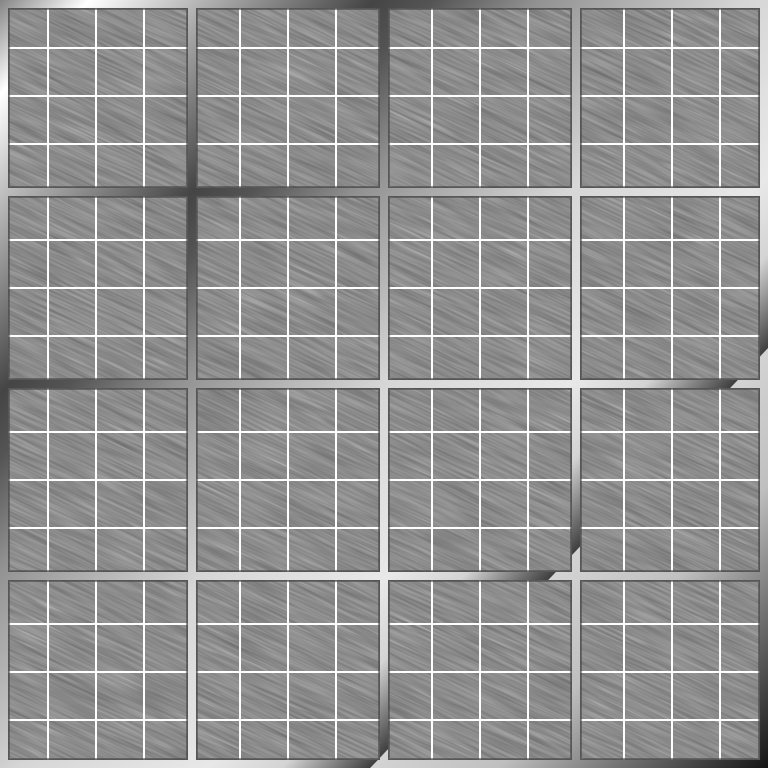
Write a Shadertoy shader that draws this texture.

```glsl
vec2 randomGradient(vec2 cell) {
    vec3 h = fract(cell.xyx * vec3(0.1031, 0.1030, 0.0973));
    h += dot(h, h.yzx + 33.33);
    float angle = 6.2832 * fract((h.x + h.y) * h.z);
    return vec2(cos(angle), sin(angle));
}

float gradientNoise(vec2 p) {
    vec2 i = floor(p), f = fract(p);
    vec2 u = f * f * f * (f * (f * 6.0 - 15.0) + 10.0);
    vec2 e = vec2(0.0, 1.0);
    float low = mix(dot(randomGradient(i), f),
                    dot(randomGradient(i + e.yx), f - e.yx), u.x);
    float high = mix(dot(randomGradient(i + e), f - e),
                     dot(randomGradient(i + 1.0), f - 1.0), u.x);
    return mix(low, high, u.y);
}

// Fine slanted scratches over mid grey
float brushedMetal(vec2 uv) {
    vec2 p = vec2(dot(uv, vec2(0.906, -0.423)), dot(uv, vec2(0.423, 0.906)));
    float fine = gradientNoise(p * vec2(17.0, 330.0) + 40.0);
    float medium = gradientNoise(p * vec2(11.0, 170.0) + 91.0);
    float broad = gradientNoise(p * vec2(7.0, 60.0) + 17.0);
    float glint = smoothstep(0.25, 0.6, gradientNoise(p * vec2(14.0, 250.0) + 200.0));
    return 0.545 + 0.10 * fine + 0.08 * medium + 0.03 * broad + 0.07 * glint;
}

// Diagonal chrome reflection; each stop is (position, brightness)
float chrome(float t) {
    const vec2 stops[14] = vec2[14](
        vec2(0.0, 0.52), vec2(0.06, 1.0), vec2(0.126, 0.74), vec2(0.25, 0.27),
        vec2(0.29, 0.33), vec2(0.36, 0.57), vec2(0.50, 0.84), vec2(0.625, 0.91),
        vec2(0.675, 0.83), vec2(0.7335, 0.25), vec2(0.7345, 0.83),
        vec2(0.82, 0.75), vec2(0.89, 0.48), vec2(1.0, 0.08));
    float shade = stops[0].y;
    for (int i = 1; i < 14; i++) {
        float k = clamp((t - stops[i - 1].x) / (stops[i].x - stops[i - 1].x), 0.0, 1.0);
        shade = mix(shade, stops[i].y, k);
    }
    return shade;
}

// Distance to the nearest line of a grid, count cells per side
float gridDistance(vec2 uv, float count) {
    vec2 d = abs(fract(uv * count + 0.5) - 0.5) / count;
    return min(d.x, d.y);
}

float coverage(float dist) {
    return clamp(0.5 - dist * iResolution.y, 0.0, 1.0);
}

void mainImage(out vec4 fragColor, in vec2 fragCoord) {
    vec2 uv = fragCoord / iResolution.xy;

    // Brushed panels with thin white lines
    float grey = brushedMetal(uv);
    grey = mix(grey, 1.0, coverage(gridDistance(uv, 16.0) - 0.0013));

    // Chrome bars between panels and around the border
    vec2 border = min(uv, 1.0 - uv);
    float bar = min(gridDistance(uv, 4.0) - 0.0052, min(border.x, border.y) - 0.0104);
    float sweep = dot(vec2(uv.x, 1.0 - uv.y), vec2(0.5135, 0.4865));
    grey = mix(grey, chrome(sweep), coverage(bar));

    // Dark outline of each panel
    grey = mix(grey, 0.28, coverage(abs(bar - 0.0012) - 0.0009));

    fragColor = vec4(vec3(grey), 1.0);
}
```
